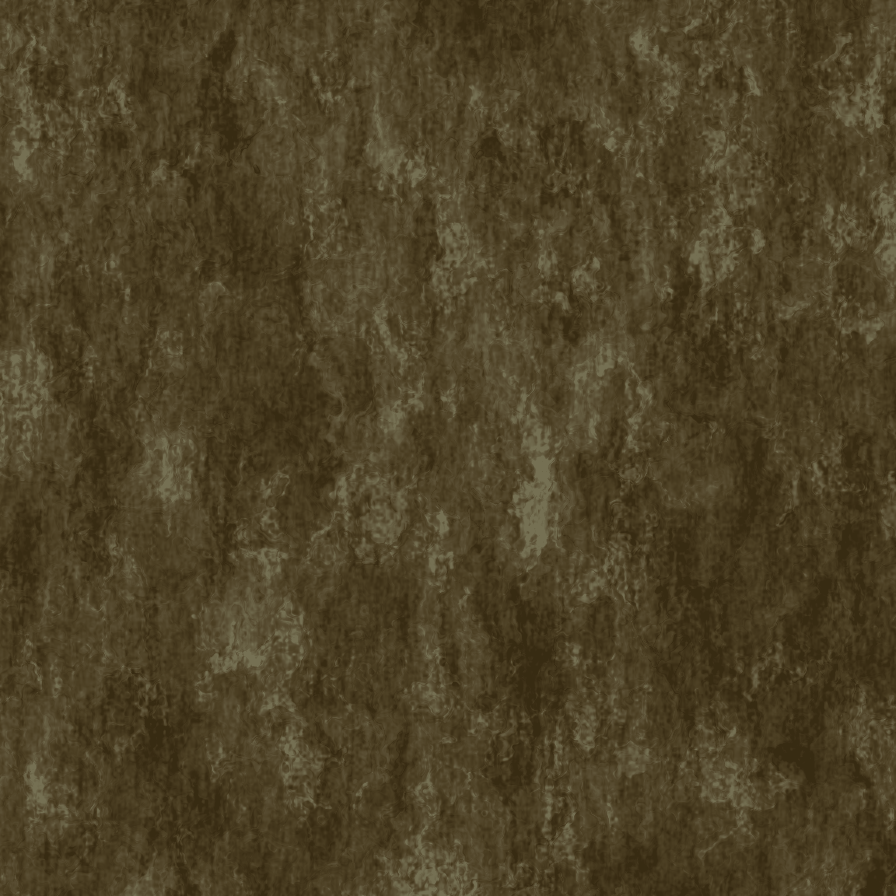
A WebGL 2 fragment shader for this texture:

```glsl
#version 300 es
precision highp float;
// Weathered olive-brown surface with vertical streaks, ragged pale flakes and dark stains.

uniform vec2 u_resolution;
out vec4 fragColor;

// Colour ramp, one tone unit between neighbours
const vec3 DARK  = vec3(0.245, 0.195, 0.095);
const vec3 MID   = vec3(0.300, 0.250, 0.140);
const vec3 LIGHT = vec3(0.350, 0.305, 0.200);
const vec3 PALE  = vec3(0.410, 0.380, 0.270);
const float TONE_MIN = -0.5;
const float TONE_MAX = 3.8;

// Feature scales in cells per canvas
const vec2 CLOUD_SCALE  = vec2(10.0, 7.0);
const vec2 STREAK_SCALE = vec2(42.0, 7.0);
const vec2 FIBER_SCALE  = vec2(190.0, 45.0);
const vec2 FLAKE_SCALE  = vec2(24.0, 16.0);
const vec2 CHIP_SCALE   = vec2(75.0, 52.0);
const vec2 STAIN_SCALE  = vec2(24.0, 14.0);
const vec2 CRACK_SCALE  = vec2(18.0, 8.0);
const float GRAIN_SCALE = 256.0;
const float WARP = 0.013;

// Strength of each layer in tone units
const float BASE_TONE    = 0.98;
const float CLOUD_GAIN   = 0.44;
const float STREAK_GAIN  = 0.28;
const float FIBER_GAIN   = 0.25;
const float GRAIN_GAIN   = 0.24;
const float FLAKE_GAIN   = 1.05;
const float CHIP_GAIN    = 0.55;
const float STAIN_GAIN   = 0.60;
const float CRACK_GAIN   = 0.65;
const float RELIEF_GAIN  = 0.24;

const float NOISE_DEVIATION = 0.214;
const mat2 OCTAVE_TURN = mat2(0.8, 0.6, -0.6, 0.8);

float hash(ivec2 cell, uint seed) {
    uint h = uint(cell.x) * 1597334677u ^ uint(cell.y) * 3812015801u ^ seed * 2654435769u;
    h = (h ^ (h >> 16)) * 2146121005u;
    h = (h ^ (h >> 15)) * 2221713035u;
    return float((h ^ (h >> 16)) >> 8) / 16777216.0;
}

// Value noise centred on zero with unit deviation
float noise(vec2 p, uint seed) {
    ivec2 i = ivec2(floor(p));
    vec2 f = fract(p);
    f = f * f * (3.0 - 2.0 * f);
    float low  = mix(hash(i, seed), hash(i + ivec2(1, 0), seed), f.x);
    float high = mix(hash(i + ivec2(0, 1), seed), hash(i + ivec2(1, 1), seed), f.x);
    return (mix(low, high, f.y) - 0.5) / NOISE_DEVIATION;
}

// Octave sum rescaled to unit deviation
float fbm(vec2 p, uint seed, int octaves, float gain) {
    float sum = 0.0, power = 0.0, amplitude = 1.0;
    for (int k = 0; k < octaves; k++) {
        sum += amplitude * noise(p, seed + uint(k));
        power += amplitude * amplitude;
        amplitude *= gain;
        p = OCTAVE_TURN * p * 2.03 + 17.3;
    }
    return sum * inversesqrt(power);
}

vec3 ramp(float tone) {
    float t = clamp(tone, TONE_MIN, TONE_MAX);
    return DARK + (MID - DARK) * min(t, 1.0)
        + (LIGHT - MID) * clamp(t - 1.0, 0.0, 1.0)
        + (PALE - LIGHT) * max(t - 2.0, 0.0);
}

void main() {
    vec2 uv = gl_FragCoord.xy / u_resolution.y;

    // Crumbled domain shared by the blotchy layers
    vec2 warp = vec2(fbm(uv * 22.0, 10u, 4, 0.65), fbm(uv * 22.0, 20u, 4, 0.65));
    vec2 p = uv + WARP * warp * vec2(0.6, 1.0);

    // Soft clouds and vertical wear; some regions streak more than others
    float cloud  = fbm(p * CLOUD_SCALE, 30u, 6, 0.76);
    float streak = fbm((uv + 0.2 * WARP * warp) * STREAK_SCALE, 40u, 4, 0.72);
    float fiber  = fbm(uv * FIBER_SCALE, 50u, 2, 0.8);
    float grain  = noise(uv * GRAIN_SCALE, 60u);
    float wear   = smoothstep(-1.3, 1.3, noise(uv * 3.5, 70u));

    // Ragged flakes, small chips and stains, frayed by the finer layers
    float fray  = 0.22 * streak + 0.18 * fiber + 0.18 * grain;
    float flakeField = fbm(p * FLAKE_SCALE, 80u, 5, 0.7);
    float flake = smoothstep(0.85, 2.3, flakeField + 0.4 * cloud + fray);
    float chip  = smoothstep(1.0, 1.7, fbm(p * CHIP_SCALE, 120u, 3, 0.7) + 0.45 * cloud);
    float stain = smoothstep(0.7, 1.8, fbm(p * STAIN_SCALE, 90u, 5, 0.7) - fray);

    // Broken hairline cracks
    float crackField = abs(fbm(p * CRACK_SCALE, 100u, 4, 0.55));
    float crackMask = smoothstep(0.2, 1.2, noise(uv * 12.0, 110u));
    float crack = (1.0 - smoothstep(0.0, 0.12, crackField)) * crackMask;

    // Slight lit edges on the flaking layer
    vec2 lightStep = vec2(-0.0015, 0.0022);
    float relief = flakeField - fbm((p + lightStep) * FLAKE_SCALE, 80u, 5, 0.7);

    float tone = BASE_TONE + CLOUD_GAIN * cloud
        + STREAK_GAIN * mix(0.6, 1.35, wear) * streak
        + FIBER_GAIN * fiber + GRAIN_GAIN * grain
        + FLAKE_GAIN * flake * (1.0 + 0.2 * grain) + CHIP_GAIN * chip
        - STAIN_GAIN * stain - CRACK_GAIN * crack
        + RELIEF_GAIN * clamp(relief * 1.6, -2.0, 2.0);
    fragColor = vec4(ramp(tone), 1.0);
}
```
